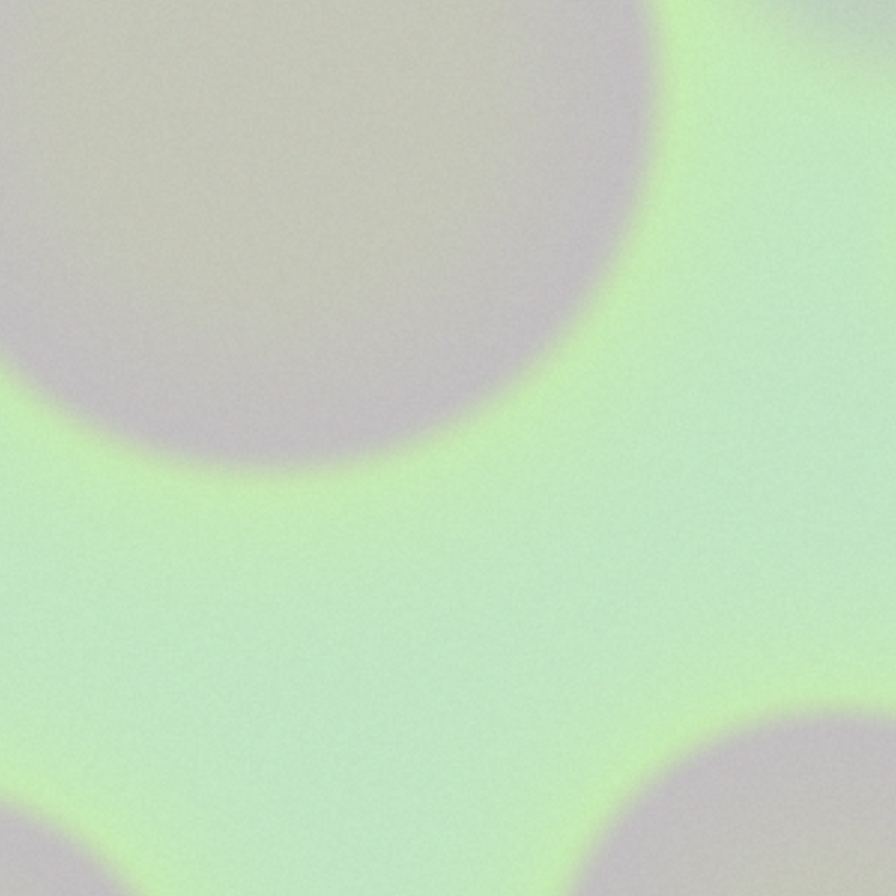
This background is drawn by a three.js fragment shader. Its source:

```glsl
// Soft grey discs with lime halos on a pale mint ground, under fine grain.
varying vec2 vUv;

const vec3 MINT = vec3(0.758, 0.898, 0.768);
const vec3 LIME = vec3(0.782, 0.932, 0.682);
const vec3 RIM_GREY = vec3(0.762, 0.752, 0.755);
const vec3 CORE_GREY = vec3(0.770, 0.778, 0.722);
const vec3 HAZE = vec3(0.745, 0.810, 0.745);

float hash(vec2 p) {
  p = fract(p * vec2(0.1031, 0.1137));
  p += dot(p, p.yx + 33.33);
  return fract((p.x + p.y) * p.x * 17.0);
}

float valueNoise(vec2 p) {
  vec2 cell = floor(p);
  vec2 f = fract(p);
  f = f * f * (3.0 - 2.0 * f);
  float low = mix(hash(cell), hash(cell + vec2(1.0, 0.0)), f.x);
  float high = mix(hash(cell + vec2(0.0, 1.0)), hash(cell + vec2(1.0)), f.x);
  return mix(low, high, f.y);
}

// Signed distance to a circle, negative inside.
float circle(vec2 p, vec2 center, float radius) {
  return length(p - center) - radius;
}

// Lime glow that fades away from a disc edge.
float halo(float d, float reach) {
  return exp(-max(d, 0.0) / reach);
}

// Blurred disc with a lilac rim and a warmer core.
vec3 paintDisc(vec3 color, float d, float blur) {
  vec3 fill = mix(RIM_GREY, CORE_GREY, smoothstep(0.03, 0.23, -d));
  return mix(color, fill, 1.0 - smoothstep(-blur, blur, d));
}

// Centered grain, slightly different in each channel.
vec3 grain(vec2 p, float scale) {
  vec2 q = p * scale;
  float shared = valueNoise(q);
  vec3 tint = vec3(valueNoise(q + 41.0), valueNoise(q + 83.0), valueNoise(q + 127.0));
  return mix(vec3(shared), tint, 0.5) - 0.5;
}

void main() {
  // Disc shapes
  float large = circle(vUv, vec2(0.300, 0.909), 0.436);
  float lowerRight = circle(vUv, vec2(0.938, -0.120), 0.329);
  float lowerLeft = circle(vUv, vec2(-0.108, -0.206), 0.333);
  float corner = circle(vUv, vec2(1.030, 1.182), 0.275);

  // Ground and halos
  float glow = halo(large, 0.075) + halo(lowerRight, 0.065) + halo(lowerLeft, 0.065);
  glow += 0.45 * halo(corner, 0.05);
  glow += 0.3 * halo(circle(vUv, vec2(1.08, 0.72), 0.08), 0.04);
  vec3 color = mix(MINT, LIME, min(glow, 1.0));

  // Faint corner haze and discs
  color = mix(color, HAZE, 0.9 * (1.0 - smoothstep(-0.08, 0.05, corner)));
  color = paintDisc(color, large, 0.030);
  color = paintDisc(color, lowerRight, 0.026);
  color = paintDisc(color, lowerLeft, 0.026);

  // Fine grain
  color += 0.035 * grain(vUv, 300.0);
  gl_FragColor = vec4(color, 1.0);
}
```
